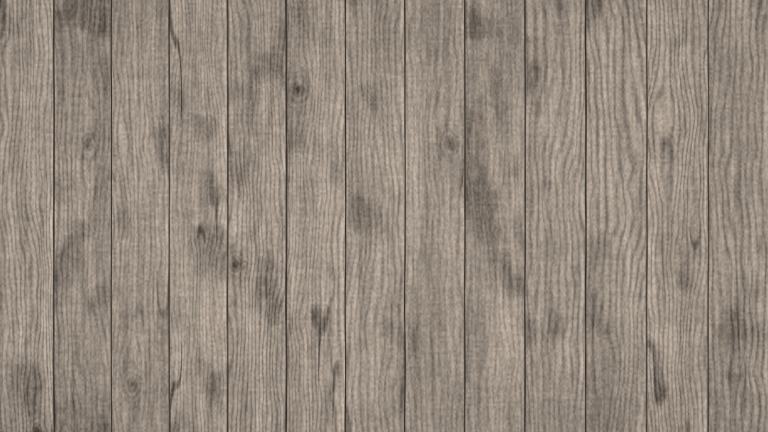
This texture is drawn by a Shadertoy shader. Its source:

```glsl
const vec3 WOOD_TINT = vec3(1.0, 0.925, 0.848);
const vec3 SEAM_COLOR = vec3(0.17, 0.155, 0.14);
const float BOARD_PITCH = 0.078;
const float TAU = 6.28318;

float hash(vec2 p) {
    vec3 q = fract(p.xyx * 0.1031);
    q += dot(q, q.yzx + 33.33);
    return fract((q.x + q.y) * q.z);
}

float valueNoise(vec2 p) {
    vec2 cell = floor(p);
    vec2 f = fract(p);
    f = f * f * (3.0 - 2.0 * f);
    float low = mix(hash(cell), hash(cell + vec2(1, 0)), f.x);
    float high = mix(hash(cell + vec2(0, 1)), hash(cell + vec2(1, 1)), f.x);
    return mix(low, high, f.y);
}

float fbm(vec2 p) {
    float sum = 0.0;
    float weight = 0.5;
    for (int i = 0; i < 4; i++) {
        sum += weight * valueNoise(p);
        p = p * 2.03 + 17.3;
        weight *= 0.5;
    }
    return sum / 0.9375;
}

// Boards widen slightly to the right: seam k lies at start + pitch * k + growth * k * k
float boardCoordinate(float x, float start, float pitch, float growth) {
    float root = sqrt(pitch * pitch + 4.0 * growth * (x - start));
    return (root - pitch) / (2.0 * growth);
}

// Growth rings bend around the knot; x is measured from its centre
float ringField(vec2 offset, float bulge, float count, float seed) {
    vec2 p = vec2(offset.x / BOARD_PITCH, offset.y);
    float wander = fbm(vec2(p.x * 1.3, p.y * 5.0) + seed) - 0.5;
    float ripple = valueNoise(vec2(p.x * 4.0, p.y * 28.0) + seed) - 0.5;
    return count * (p.x * (1.0 - 0.75 * bulge) + 0.55 * wander) + 0.5 * ripple;
}

float ringLines(float field) {
    float wave = 0.5 + 0.5 * cos(TAU * field);
    float fade = 1.0 - smoothstep(0.3, 0.7, fwidth(field));
    return (wave * wave - 0.375) * fade;
}

// Fine fibres, cross-cut saw marks and grit
float surfaceGrain(vec2 p, float seed) {
    float fibre = valueNoise(p * vec2(390.0, 32.0) + seed) - 0.5;
    float streak = valueNoise(p * vec2(170.0, 7.0) + seed) - 0.5;
    float saw = valueNoise(p * vec2(24.0, 240.0) + seed) - 0.5;
    float grit = valueNoise(p * vec2(460.0, 330.0) + seed) - 0.5;
    return 0.10 * fibre + 0.10 * streak + 0.035 * saw + 0.11 * grit;
}

float knotShade(vec2 offset, float radius, float seed) {
    float r = length(offset * vec2(1.0, 0.75)) / radius;
    r += 0.5 * (valueNoise(offset * 130.0 + seed) - 0.5);
    float core = 1.0 - smoothstep(0.15, 0.75, r);
    float halo = exp(-r * r * 0.3);
    return 0.16 * core + halo * (0.07 + 0.05 * cos(r * 9.0));
}

// Long narrow splits along the grain
float crackMask(vec2 p, float seed) {
    float path = valueNoise(p * vec2(65.0, 9.0) + seed) - 0.5;
    float line = 1.0 - smoothstep(0.01, 0.07, abs(path));
    return line * smoothstep(0.62, 0.8, valueNoise(p * vec2(22.0, 11.0) + seed + 9.0));
}

void mainImage(out vec4 fragColor, in vec2 fragCoord) {
    vec2 p = fragCoord / iResolution.x;
    float height = iResolution.y / iResolution.x;
    float pixel = 1.0 / iResolution.x;

    // Board layout
    float k = boardCoordinate(p.x, 0.0703, 0.0746, 0.00026);
    k += 0.012 * (valueNoise(vec2(k * 0.2, p.y * 12.0)) - 0.5);
    float board = floor(k);
    float local = fract(k);
    float seed = 20.0 + 37.0 * hash(vec2(board + 5.0, 3.7));
    float character = hash(vec2(board + 11.0, 8.3));

    // One possible knot per board
    vec2 knotCentre = vec2(mix(0.1, 0.95, hash(vec2(seed, 1.0))),
                           height * hash(vec2(seed, 2.0)));
    vec2 offset = vec2((local - knotCentre.x) * BOARD_PITCH, p.y - knotCentre.y);
    float knotStrength = smoothstep(0.4, 0.75, hash(vec2(seed, 4.0)));
    vec2 spread = offset / vec2(0.024, 0.065);
    float bulge = knotStrength * exp(-dot(spread, spread));

    // Grain and weathering
    float field = ringField(offset, bulge, mix(8.0, 13.0, character), seed);
    float patchiness = fbm(p * vec2(16.0, 5.0) + seed);
    float contrast = mix(0.06, 0.14, hash(vec2(seed, 6.0))) * mix(0.4, 1.4, patchiness);
    float stain = fbm(p * vec2(22.0, 13.0) + seed + 40.0);
    float value = 0.608 + 0.035 * (character - 0.5);
    value -= contrast * ringLines(field);
    value += surfaceGrain(p, seed);
    value += 0.12 * (patchiness - 0.5);
    value -= 0.13 * smoothstep(0.56, 0.8, stain);
    value -= knotStrength * knotShade(offset, 0.009, seed);
    value -= 0.22 * crackMask(p, seed) * smoothstep(0.55, 0.9, character);

    // Darker towards the outer edges
    vec2 fromCentre = vec2(p.x - 0.5, (p.y - 0.5 * height) / height);
    value += 0.02 - 0.17 * dot(fromCentre, fromCentre);

    // Pale worn edge beside each dark seam
    float seam = round(k);
    float seamDistance = (k - seam) * BOARD_PITCH;
    float wear = valueNoise(vec2(seam * 7.0, p.y * 45.0));
    float edge = (seamDistance + 0.0035) / 0.002;
    value += 0.09 * wear * exp(-edge * edge);
    float halfWidth = mix(0.0006, 0.0011, hash(vec2(seam + 3.0, 5.1)));
    float seamMask = 1.0 - smoothstep(halfWidth - 0.5 * pixel, halfWidth + 0.7 * pixel,
                                      abs(seamDistance));
    seamMask *= mix(0.65, 1.0, hash(vec2(seam + 9.0, 2.6))) * mix(0.8, 1.0, wear);

    vec3 color = WOOD_TINT * clamp(value, 0.2, 0.82);
    fragColor = vec4(mix(color, SEAM_COLOR, seamMask), 1.0);
}
```
